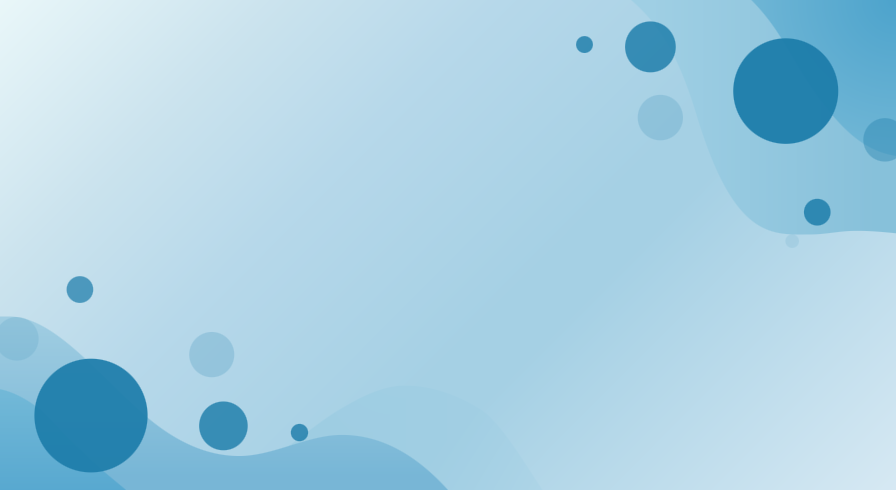
Give the GLSL for this background, as a WebGL 2 fragment shader.

```glsl
#version 300 es
precision highp float;
// Pale blue diagonal gradient with layered waves in two corners and floating discs.

uniform vec2 u_resolution;
out vec4 outColor;

// Canvas units: x runs right, y runs down from the top edge
const vec2 CANVAS = vec2(768.0, 418.0);

// Diagonal backdrop
const vec3 MIST = vec3(0.915, 0.968, 0.976);
const vec3 HAZE = vec3(0.795, 0.890, 0.932);
const vec3 SKY = vec3(0.715, 0.847, 0.917);
const vec3 POOL = vec3(0.648, 0.816, 0.895);
const vec3 DAWN = vec3(0.840, 0.912, 0.953);

// Wave tints, each from its light side to its deep side
const vec3 BAY_LIGHT = vec3(0.625, 0.812, 0.894);
const vec3 BAY_DEEP = vec3(0.530, 0.755, 0.855);
const vec3 CORNER_LIGHT = vec3(0.450, 0.720, 0.840);
const vec3 CORNER_DEEP = vec3(0.300, 0.640, 0.800);
const vec3 SWELL = vec3(0.610, 0.800, 0.885);
const vec3 DUNE_LIGHT = vec3(0.630, 0.805, 0.885);
const vec3 DUNE_DEEP = vec3(0.470, 0.715, 0.840);
const vec3 SHORE_LIGHT = vec3(0.450, 0.725, 0.845);
const vec3 SHORE_DEEP = vec3(0.345, 0.660, 0.815);
const vec3 DISC = vec3(0.115, 0.490, 0.668);

// Wave knots: x, y, slope
const int KNOTS = 5;
const vec3 BAY[KNOTS] = vec3[](vec3(541, 0, 0.9), vec3(597, 98, 3.3),
    vec3(695, 200, 0), vec3(730, 197, -0.03), vec3(768, 199, 0.1));
const vec3 CORNER[KNOTS] = vec3[](vec3(644, 0, 1), vec3(668, 30, 1.55),
    vec3(690, 66, 1.55), vec3(730, 115, 0.85), vec3(768, 133, 0.15));
const vec3 SWELL_LINE[KNOTS] = vec3[](vec3(240, 386, -0.7), vec3(290, 350, -0.6),
    vec3(347, 329, 0), vec3(410, 348, 0.6), vec3(465, 418, 1.5));
const vec3 DUNE[KNOTS] = vec3[](vec3(8, 270, 0), vec3(125, 355, 0.85),
    vec3(205, 389, 0), vec3(293, 371, 0), vec3(384, 418, 1.1));
const vec3 SHORE[KNOTS] = vec3[](vec3(0, 332, 0.2), vec3(30, 346, 0.7),
    vec3(55, 370, 1), vec3(80, 394, 0.95), vec3(108, 418, 0.85));

// Discs: centre, radius, opacity
const int SOLID_COUNT = 8;
const vec4 SOLID[SOLID_COUNT] = vec4[](
    vec4(501, 38, 7.2, 0.82), vec4(557.5, 40, 21.7, 0.83),
    vec4(673.5, 77.7, 45, 0.95), vec4(700.5, 181, 11.4, 0.85),
    vec4(68.5, 247, 11.4, 0.72), vec4(78, 354.5, 48.5, 0.93),
    vec4(191.5, 363.3, 20.8, 0.82), vec4(256.7, 369, 7.4, 0.82));
const int FAINT_COUNT = 5;
const vec4 FAINT[FAINT_COUNT] = vec4[](
    vec4(566, 100.3, 19.4, 0.18), vec4(758.5, 119.3, 18.5, 0.38),
    vec4(679, 205.7, 5.8, 0.10), vec4(14.5, 289, 18.6, 0.13),
    vec4(181.5, 302.5, 19.3, 0.20));

// Height of a smooth curve through the knots, straight beyond its ends
float waveHeight(float x, vec3 knots[KNOTS]) {
    vec3 first = knots[0], last = knots[KNOTS - 1];
    if (x <= first.x) return first.y + first.z * (x - first.x);
    for (int i = 1; i < KNOTS; i++) {
        vec3 a = knots[i - 1], b = knots[i];
        if (x <= b.x) {
            float span = b.x - a.x;
            float t = (x - a.x) / span, s = 1.0 - t;
            return mix(a.y, b.y, t * t * (3.0 - 2.0 * t))
                 + span * t * s * (a.z * s - b.z * t);
        }
    }
    return last.y + last.z * (x - last.x);
}

// Smooth coverage where the signed distance is negative
float cover(float d) {
    float w = max(fwidth(d), 0.0001);
    return clamp(0.5 - d / w, 0.0, 1.0);
}

float ramp(float a, float b, float x) {
    return clamp((x - a) / (b - a), 0.0, 1.0);
}

vec3 backdrop(vec2 p) {
    float s = (p.x + p.y) / (CANVAS.x + CANVAS.y);
    vec3 c = mix(MIST, HAZE, ramp(0.0, 0.20, s));
    c = mix(c, SKY, ramp(0.20, 0.36, s));
    c = mix(c, POOL, ramp(0.36, 0.58, s));
    return mix(c, DAWN, ramp(0.64, 1.0, s));
}

vec3 addDisc(vec3 c, vec2 p, vec4 disc) {
    return mix(c, DISC, disc.w * cover(length(p - disc.xy) - disc.z));
}

void main() {
    vec2 uv = gl_FragCoord.xy / u_resolution;
    vec2 p = vec2(uv.x, 1.0 - uv.y) * CANVAS;
    vec3 color = backdrop(p);

    // Upper right waves
    vec3 bay = mix(BAY_LIGHT, BAY_DEEP, ramp(555.0, 750.0, p.x));
    color = mix(color, bay, cover(p.y - waveHeight(p.x, BAY)));
    float nearCorner = 1.0 - ramp(0.0, 140.0, length(p - vec2(CANVAS.x, 0.0)));
    vec3 corner = mix(CORNER_LIGHT, CORNER_DEEP, nearCorner);
    color = mix(color, corner, cover(p.y - waveHeight(p.x, CORNER)));

    // Lower left waves
    float swellFade = mix(0.85, 0.25, ramp(260.0, 465.0, p.x));
    color = mix(color, SWELL, swellFade * cover(waveHeight(p.x, SWELL_LINE) - p.y));
    vec3 dune = mix(DUNE_LIGHT, DUNE_DEEP, ramp(270.0, 405.0, p.y));
    color = mix(color, dune, cover(waveHeight(p.x, DUNE) - p.y));
    vec3 shore = mix(SHORE_LIGHT, SHORE_DEEP, ramp(332.0, CANVAS.y, p.y));
    color = mix(color, shore, cover(waveHeight(p.x, SHORE) - p.y));

    // Floating discs
    for (int i = 0; i < FAINT_COUNT; i++) color = addDisc(color, p, FAINT[i]);
    for (int i = 0; i < SOLID_COUNT; i++) color = addDisc(color, p, SOLID[i]);

    outColor = vec4(color, 1.0);
}
```
